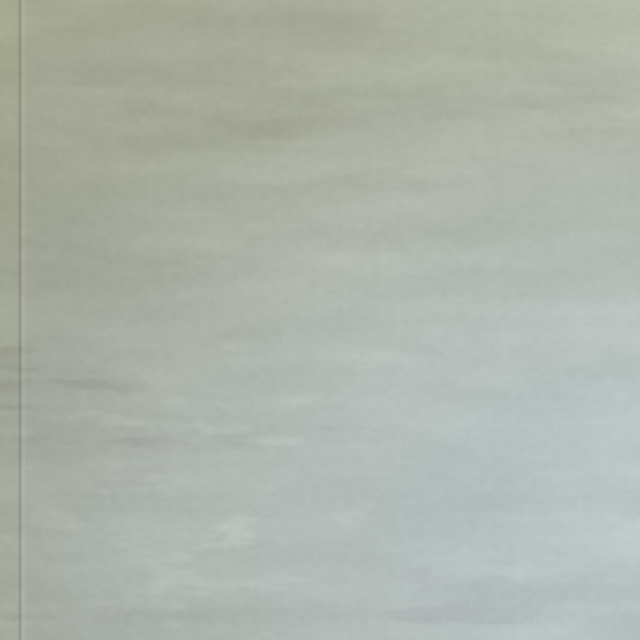
This texture is drawn by a WebGL 2 fragment shader. Its source:

```glsl
#version 300 es
precision highp float;
// Pale grey-green plank with faint horizontal streaks, a soft glow and a narrow groove at the left.
uniform vec2 u_resolution;
out vec4 fragColor;

float hash(vec2 p) {
  return fract(sin(dot(p, vec2(127.1, 311.7))) * 43758.5453);
}

float valueNoise(vec2 p) {
  vec2 cell = floor(p), f = fract(p);
  f = f * f * (3.0 - 2.0 * f);
  return mix(mix(hash(cell), hash(cell + vec2(1, 0)), f.x),
             mix(hash(cell + vec2(0, 1)), hash(cell + vec2(1, 1)), f.x), f.y);
}

float fbm(vec2 p) {
  float sum = 0.0, amplitude = 0.5;
  for (int i = 0; i < 5; i++) {
    sum += amplitude * valueNoise(p);
    p = mat2(1.98, 0.08, -0.08, 1.98) * p + 17.3;
    amplitude *= 0.5;
  }
  return sum;
}

// Daylight falling off from the lower right, warmer towards the top
vec3 lighting(vec2 uv) {
  vec3 color = mix(vec3(0.645, 0.668, 0.628), vec3(0.645, 0.655, 0.578), smoothstep(0.1, 1.0, uv.y));
  float glow = exp(-dot((uv - vec2(0.95, 0.17)) * vec2(1.5, 1.9), (uv - vec2(0.95, 0.17)) * vec2(1.5, 1.9)));
  color = mix(color, vec3(0.728, 0.773, 0.775), glow);
  color += vec3(0.045, 0.052, 0.058) * smoothstep(0.3, 1.1, uv.x) * smoothstep(0.3, 1.0, uv.y);
  return color - 0.012 * (1.0 - smoothstep(0.0, 0.35, uv.x)) * smoothstep(0.0, 0.4, uv.y);
}

void main() {
  vec2 uv = gl_FragCoord.xy / u_resolution;
  vec3 color = lighting(uv);

  // Broad clouds and brushed streaks, bent slightly
  vec2 bent = uv + vec2(0.0, 0.025 * (fbm(uv * 5.0) - 0.5));
  float clouds = fbm(bent * vec2(3.5, 6.0) + 4.0) - 0.48;
  float streaks = fbm(bent * vec2(4.0, 27.0) + 31.0) - 0.48;
  color += 0.055 * clouds + 0.065 * streaks;

  // Darker worn marks, strongest at the lower left
  float wear = fbm(bent * vec2(5.5, 25.0) + 73.0);
  float patches = smoothstep(0.4, 0.65, fbm(uv * vec2(3.0, 5.0) + 11.0));
  float lowerLeft = exp(-dot((uv - vec2(0.28, 0.22)) * vec2(3.0, 3.8), (uv - vec2(0.28, 0.22)) * vec2(3.0, 3.8)));
  float marks = smoothstep(0.52, 0.7, wear) * patches;
  color -= vec3(0.038, 0.046, 0.042) * marks * (0.4 + 1.1 * lowerLeft);

  // Pale chalky flecks
  float chalk = smoothstep(0.58, 0.72, fbm(bent * vec2(11.0, 32.0) + 52.0));
  color += 0.022 * chalk * (0.25 + lowerLeft);

  // Fine soft grain
  color += 0.012 * (valueNoise(uv * 190.0) - 0.5) + 0.012 * (valueNoise(uv * 85.0 + 9.0) - 0.5);

  // Groove with a lit right edge, and the warmer neighbouring strip
  float offset = uv.x - 0.031;
  color += vec3(0.004, 0.002, -0.012) * (1.0 - smoothstep(-0.003, 0.003, offset));
  color -= vec3(0.075, 0.08, 0.085) * exp(-pow(offset / 0.0022, 2.0));
  color += 0.028 * exp(-pow((offset - 0.006) / 0.0028, 2.0));

  fragColor = vec4(color, 1.0);
}
```
